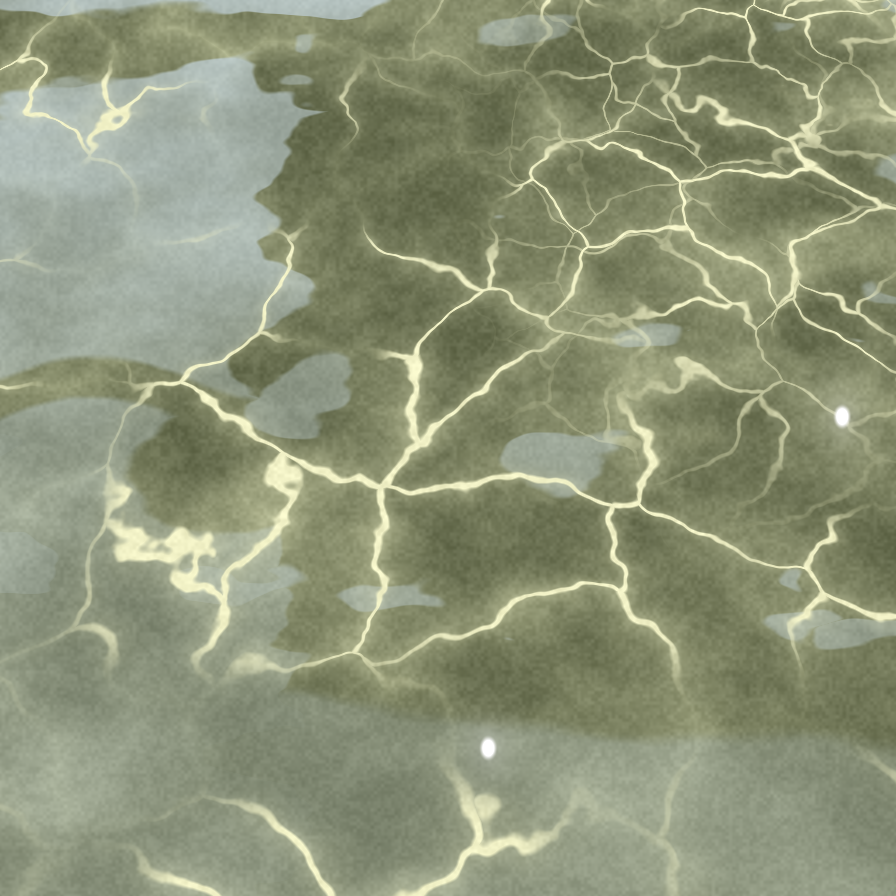
A three.js fragment shader for this texture:

```glsl
// Shallow sunlit water over sand: caustic filaments, soft shadows and sky reflections.
#define DEEP vec3(0.365, 0.39, 0.275)
#define SAND vec3(0.68, 0.70, 0.55)
#define SKY vec3(0.735, 0.795, 0.81)
#define SUNLIGHT vec3(0.95, 0.95, 0.78)
#define CELLS 3.6
#define LINE_WIDTH 0.024
#define GRAIN 0.11

varying vec2 vUv;

float hash(vec2 p) {
  vec3 a = fract(vec3(p.xyx) * 0.1031);
  a += dot(a, a.yzx + 33.33);
  return fract((a.x + a.y) * a.z);
}

vec2 hash2(vec2 p) {
  return vec2(hash(p + 17.3), hash(p + 61.7));
}

float noise(vec2 p) {
  vec2 i = floor(p), f = fract(p);
  f = f * f * (3.0 - 2.0 * f);
  return mix(mix(hash(i), hash(i + vec2(1, 0)), f.x),
             mix(hash(i + vec2(0, 1)), hash(i + vec2(1, 1)), f.x), f.y);
}

float fbm(vec2 p) {
  float sum = 0.0, amp = 0.533;
  for (int k = 0; k < 4; k++) {
    sum += amp * noise(p);
    p = mat2(1.6, 1.2, -1.2, 1.6) * p + 9.7;
    amp *= 0.5;
  }
  return sum;
}

vec2 warp(vec2 p) {
  return vec2(fbm(p), fbm(p + 31.4)) - 0.5;
}

// Distance to the nearest border between irregular cells
float cellEdge(vec2 p) {
  vec2 i = floor(p), f = fract(p), nearest = vec2(0.0);
  float best = 8.0, edge = 8.0;
  for (int y = -1; y <= 1; y++)
    for (int x = -1; x <= 1; x++) {
      vec2 g = vec2(float(x), float(y));
      vec2 r = g + hash2(i + g) - f;
      if (dot(r, r) < best) { best = dot(r, r); nearest = r; }
    }
  for (int y = -2; y <= 2; y++)
    for (int x = -2; x <= 2; x++) {
      vec2 g = vec2(float(x), float(y));
      vec2 r = g + hash2(i + g) - f, d = r - nearest;
      if (dot(d, d) > 0.0001) edge = min(edge, dot(0.5 * (r + nearest), normalize(d)));
    }
  return edge;
}

// Bright core and faint halo of a filament
float filament(float d, float width) {
  return smoothstep(width, width * 0.25, d) + 0.3 * exp(-d / (width * 2.2));
}

// Small scattered reflections, positive inside
float patches(vec2 p) {
  vec2 i = floor(p), f = fract(p);
  float inside = -1.0;
  for (int y = -1; y <= 1; y++)
    for (int x = -1; x <= 1; x++) {
      vec2 g = vec2(float(x), float(y));
      vec2 r = (g + hash2(i + g + 5.0) - f) * vec2(0.8, 1.25);
      inside = max(inside, mix(-0.3, 0.29, hash(i + g + 40.0)) - length(r));
    }
  return inside;
}

// Share of sky light mirrored by the surface
float skyReflection(vec2 uv) {
  vec2 w = warp(uv * vec2(5.0, 13.0) + 3.0);
  float left = 0.3 + 0.15 * smoothstep(0.84, 1.0, uv.y) - uv.x + 0.24 * w.x;
  float streak = noise(uv * vec2(4.0, 19.0) + 2.0 * w) * smoothstep(0.8, 0.88, uv.y);
  left = min(left, 0.15 * (0.56 - streak));
  float trough = abs(uv.y - 0.555 - 0.025 * sin(uv.x * 15.0) - 0.03 * w.y) - 0.022;
  float lobe = length((uv - vec2(0.25, 0.48)) * vec2(0.7, 1.0) + 0.06 * w) - 0.07;
  left = min(left, min(trough, lobe));
  float low = 0.27 - 0.11 * uv.x - uv.y + 0.05 * w.y;
  float leftVeil = smoothstep(-0.003, 0.006, left) * mix(0.3, 0.72, smoothstep(0.3, 0.9, uv.y));
  float lowVeil = smoothstep(-0.01, 0.015, low) * 0.27;
  float spots = smoothstep(-0.01, 0.035, patches(uv * vec2(5.5, 6.5) + 0.9 * w)) * 0.45;
  return max(max(leftVeil, lowVeil), spots * smoothstep(0.12, 0.3, uv.y));
}

float glint(vec2 uv, vec2 center) {
  float d = length((uv - center) * vec2(1.2, 0.85));
  return smoothstep(0.013, 0.005, d) + 0.35 * exp(-d * 55.0);
}

void main() {
  vec2 uv = vUv;
  // Foreshortened water plane: smaller, flatter waves toward the top
  vec2 plane = vec2((uv.x - 0.5) * (1.0 + 1.0 * uv.y), uv.y * (1.0 + 0.8 * uv.y)) * CELLS + 20.0;
  vec2 bent = plane + 0.95 * warp(plane * 1.1) + 0.2 * warp(plane * 3.1);

  // Sand with soft light and shadow
  float edge = cellEdge(bent);
  float body = smoothstep(0.26, 0.76, fbm(plane * vec2(1.1, 1.5) + 0.6 * warp(plane)));
  float tone = 0.03 + 0.5 * body + 0.36 * exp(-edge * 7.0) * (0.4 + noise(plane * 1.7));
  tone += 0.03 * sin(60.0 * fbm(plane * 0.9 + 7.0)) * noise(plane * 2.0 + 4.0);
  vec3 color = mix(DEEP, SAND, tone);

  float veil = skyReflection(uv);
  color = mix(color, SKY, veil * (0.85 + 0.3 * body));

  // Caustic filaments, finer and denser at the upper right
  float right = smoothstep(0.45, 0.85, uv.x);
  float strength = smoothstep(0.3, 0.72, noise(plane * 1.3 + 8.0) + 0.16 * right);
  float width = LINE_WIDTH * (0.6 + 1.3 * noise(plane * 2.3));
  float light = filament(edge, width) * strength;
  float fineEdge = cellEdge(bent * 1.6 + 0.5 * warp(plane * 2.0) + 13.0);
  float fineArea = right * smoothstep(0.35, 0.65, uv.y) * noise(plane * 1.9 + 3.0);
  light = max(light, filament(fineEdge, width * 1.4) * fineArea * 1.2);
  color = mix(color, SUNLIGHT, clamp(light * 0.85, 0.0, 1.0));

  // Sand grain and sun glints
  float grain = 0.6 * noise(uv * 260.0) + 0.4 * noise(uv * 120.0 + 5.0) - 0.5;
  color += GRAIN * grain * (1.0 - 0.6 * veil);
  float sun = glint(uv, vec2(0.545, 0.165)) + glint(uv, vec2(0.94, 0.535));
  color = mix(color, vec3(1.0), clamp(sun, 0.0, 1.0));
  gl_FragColor = vec4(color, 1.0);
}
```
